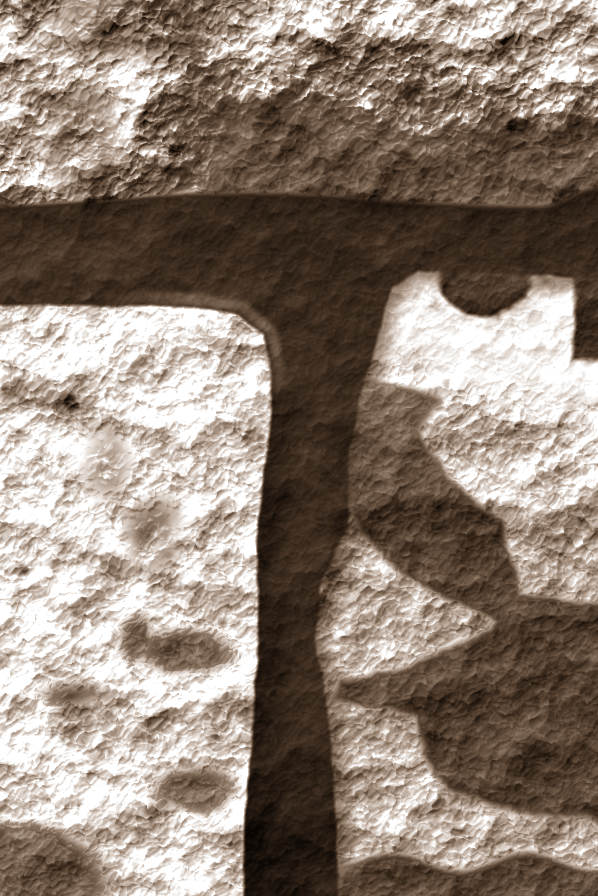
A Shadertoy shader for this texture:

```glsl
// Three sunlit rough stone blocks around a dark T-shaped mortar joint, in sepia.
// Outlines and thrown shadows are polygon and ellipse distances roughened by relief;
// the relief is a directional slope of layered smooth cellular noise.

vec2 hash2(vec2 p) {
  return fract(sin(vec2(dot(p, vec2(127.1, 311.7)), dot(p, vec2(269.5, 183.3)))) * 43758.5);
}

// Smooth cellular noise: soft minimum of squared distances
float cellular(vec2 p) {
  vec2 cell = floor(p), f = p - cell;
  float sum = 1e-6;
  for (int y = -1; y <= 1; y++)
  for (int x = -1; x <= 1; x++) {
    vec2 g = vec2(x, y), q = g + hash2(cell + g) - f;
    sum += exp(-8.0 * dot(q, q));
  }
  return -log(sum) / 8.0;
}

// Layered sines, roughly -1..1
float waves(vec2 p) {
  float sum = 0.0, amp = 0.5;
  for (int i = 0; i < 4; i++) {
    sum += amp * sin(p.x + 1.7 * sin(p.y)) * cos(p.y + sin(p.x * 0.7));
    p = mat2(1.5, 1.1, -1.1, 1.5) * p + 2.3;
    amp *= 0.62;
  }
  return sum;
}

// Slope of the chipped surface toward the light
float relief(vec2 p, vec2 light) {
  float sum = 0.0, freq = 9.0;
  mat2 turn = mat2(0.96, 0.28, -0.28, 0.96);
  for (int i = 0; i < 5; i++) {
    vec2 q = p * freq + float(i) * 7.3;
    float e = min(0.25, 0.004 * freq + 0.04);
    sum += 0.62 * (cellular(q) - cellular(q + light * e)) / e;
    freq *= 1.95;
    p = turn * p;
    light = turn * light;
  }
  return sum;
}

// Signed distance to a closed polygon, negative inside
float polygon(vec2 p, vec2 v[12]) {
  float d = 1e5, s = 1.0;
  for (int i = 0, j = 11; i < 12; j = i, i++) {
    vec2 e = v[j] - v[i], w = p - v[i];
    vec2 b = w - e * clamp(dot(w, e) / dot(e, e), 0.0, 1.0);
    d = min(d, dot(b, b));
    bvec3 c = bvec3(p.y >= v[i].y, p.y < v[j].y, e.x * w.y > e.y * w.x);
    if (all(c) || all(not(c))) s = -s;
  }
  return s * sqrt(d);
}

// Distance to an ellipse given as centre and radii
float oval(vec2 p, float x, float y, float rx, float ry) {
  return (length((p - vec2(x, y)) / vec2(rx, ry)) - 1.0) * min(rx, ry);
}

float cover(float d, float soft) { return 1.0 - smoothstep(-soft, soft, d); }

vec3 sepia(float tone) {
  float t = clamp(tone, 0.03, 1.0);
  return t - vec3(0.0, 0.35, 0.63) * t * (1.0 - t);
}

void mainImage(out vec4 fragColor, in vec2 fragCoord) {
  vec2 p = fragCoord / iResolution.xy * vec2(1.0, 1.5);
  vec2 w = p + 0.007 * vec2(waves(p * 25.0), waves(p.yx * 25.0 + 4.0));
  vec2 edge = mix(p, w, 0.5);
  float rough = relief(w + 0.006 * waves(p * 70.0), vec2(-0.45, 0.89));
  float patches = waves(p * 13.0 + 1.0);
  float pit = cover(cellular(w * 24.0) + 0.02, 0.05) * smoothstep(0.15, 0.4, waves(p * 19.0 + 8.0));

  // Block outlines
  float left = polygon(edge, vec2[12](vec2(-.1, .99), vec2(.3, .988), vec2(.4, .975),
    vec2(.44, .94), vec2(.453, .88), vec2(.452, .8), vec2(.438, .68), vec2(.43, .58),
    vec2(.432, .41), vec2(.41, .13), vec2(.404, -.1), vec2(-.1, -.1)));
  float right = polygon(edge, vec2[12](vec2(.7, 1.047), vec2(.655, 1.02), vec2(.63, .935),
    vec2(.602, .836), vec2(.582, .72), vec2(.582, .62), vec2(.537, .52), vec2(.527, .43),
    vec2(.553, .27), vec2(.572, -.1), vec2(1.1, -.1), vec2(1.1, 1.03)));
  float lip = 1.163 + 0.011 * sin(p.x * 6.3 - 1.0) + 0.03 * smoothstep(0.9, 1.0, p.x);

  // Mortar, darkest under the lip, beside the left block and at the foot
  float tone = 0.225 + 0.05 * rough + 0.025 * patches + 0.04 * cover(p.x - 0.25, 0.2);
  tone -= 0.07 * exp(-abs(lip - p.y) * 35.0) + 0.08 * cover(p.y - 0.17, 0.12);
  tone -= 0.1 * cover(left - 0.035, 0.04) * cover(p.y - 0.8, 0.1);
  tone += 0.2 * cover(abs(left - 0.014) - 0.009, 0.007) * smoothstep(0.15, 0.35, p.x) * smoothstep(0.82, 0.95, p.y);

  // Top block: sunlit upper areas over a brown underside
  float sun = min(oval(w, .12, 1.37, .19, .22), oval(w, .84, 1.45, .3, .12));
  sun = min(sun, oval(w, .48, 1.46, .16, .08));
  float lit = cover(sun - 0.03 * (rough + patches), 0.06);
  float hollow = min(oval(w, .14, 1.26, .045, .07), oval(w, .22, 1.46, .1, .045));
  float top = mix(0.39, 0.73, lit) + mix(0.13, 0.3, lit) * rough + 0.06 * patches;
  top -= 0.28 * cover(hollow - 0.015 * rough, 0.025) + 0.2 * pit;
  tone = mix(tone, top, cover(lip - p.y + 0.003 * rough, 0.005));

  // Left block: bright face with hollows and a shaded foot
  float face = 0.93 + 0.23 * rough - 0.16 * smoothstep(0.0, 0.6, patches) - 0.35 * pit;
  float shade = min(oval(w, .31, .41, .07, .032), oval(w, .325, .18, .058, .032));
  shade = min(shade, min(oval(w, .02, .03, .15, .09), oval(w, .23, .43, .025, .035)));
  shade = min(shade, oval(w, .12, .335, .035, .014));
  float dent = min(oval(w, .255, .6, .03, .045), oval(w, .18, .72, .025, .04));
  face = mix(face, 0.43 + 0.14 * rough, cover(shade - 0.01 * rough, 0.008));
  face -= 0.28 * cover(dent - 0.02 * rough, 0.02);
  tone = mix(tone, face, cover(left, 0.004));

  // Right block: bright crown, greyer body, brown shadows
  float crown = smoothstep(-0.05, 0.06, p.y - 0.87 + 0.27 * (p.x - 0.6) + 0.02 * rough);
  float body = mix(0.75, 0.98, crown) + mix(0.22, 0.1, crown) * rough + 0.06 * patches - 0.2 * pit;
  body *= mix(0.62, 1.0, smoothstep(0.0, 0.045, -right));
  float upper = polygon(w, vec2[12](vec2(.58, .88), vec2(.735, .835), vec2(.7, .78), vec2(.75, .69),
    vec2(.84, .63), vec2(.87, .5), vec2(.84, .455), vec2(.75, .495), vec2(.665, .545),
    vec2(.6, .61), vec2(.57, .7), vec2(.57, .8)));
  float lower = polygon(w, vec2[12](vec2(.87, .5), vec2(1.1, .48), vec2(1.1, .11), vec2(.98, .13),
    vec2(.86, .145), vec2(.75, .175), vec2(.71, .23), vec2(.695, .3), vec2(.56, .325),
    vec2(.57, .36), vec2(.69, .38), vec2(.82, .445)));
  float foot = p.y - 0.055 - 0.015 * sin(p.x * 28.0 + 2.0);
  float shadow = min(min(upper, lower), foot) - 0.005 * rough;
  float dim = 0.32 + 0.11 * rough + 0.13 * smoothstep(0.66, 0.78, p.y);
  body = mix(body, dim, cover(shadow, 0.006));
  float eave = min(oval(w, .81, 1.03, .075, .058), max(0.96 - w.x, 0.895 - w.y));
  body = mix(body, 0.25 + 0.08 * rough, cover(eave, 0.006));
  tone = mix(tone, body, cover(right, 0.004));

  fragColor = vec4(sepia(tone), 1.0);
}
```
